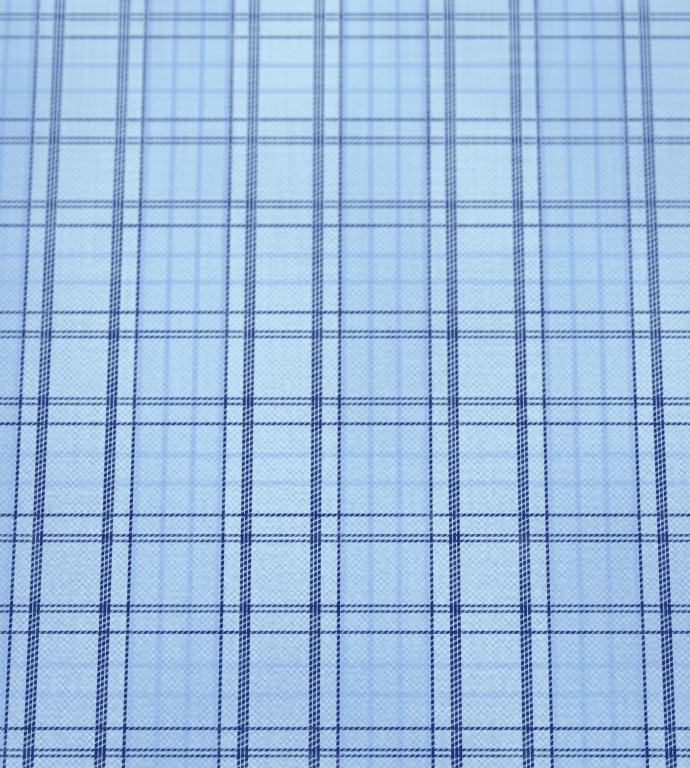
Write a WebGL 1 fragment shader that draws this texture.

```glsl
precision highp float;
// Blue woven check cloth seen at a slight tilt: a mirrored stripe set runs both ways,
// built from dashed navy yarns and pale blue lines over a fine plain weave.
// The far (upper) end recedes in perspective and falls softly out of focus.
uniform vec2 u_resolution;

// Layout: repeats over the canvas, and the tilt of the cloth
const vec2 REPEATS = vec2(3.548, 4.22);
const float TILT = 0.1028;
const float VANISH_X = 0.5406;
const vec2 MIRROR = vec2(0.058, 0.4255);   // centre of the stripe set

// Stripe offsets from the mirror line and half widths, in repeats
const float PALE_AT = 0.069;
const float EDGE_AT = 0.202;
const float THIN_AT = 0.222;
const float THICK_AT = 0.333;
const float WARP_GAP = 0.0185;
const float WEFT_GAP = 0.0135;
const float YARN = 0.0070;
const float PALE_WIDTH = 0.013;

// Weave
const float DASHES = 37.0;
const float THREADS = 33.0;
const float DASH_SLANT = 18.0;
const float FAR_BLUR = 0.016;
const float NEAR_BLUR = 0.0040;

// Colours
const vec3 CLOTH = vec3(0.755, 0.880, 0.955);
const vec3 SHADE = vec3(0.54, 0.66, 0.84);
const vec3 PALE_BLUE = vec3(0.52, 0.69, 0.90);
const vec3 NAVY = vec3(0.12, 0.19, 0.45);
const vec3 HAZY_NAVY = vec3(0.30, 0.39, 0.62);

vec2 hashGradient(vec2 cell) {
  vec2 h = fract(cell * vec2(0.1031, 0.1130));
  h += dot(h, h.yx + 19.19);
  float angle = 6.2832 * fract((h.x + h.y) * h.x * 7.31);
  return vec2(cos(angle), sin(angle));
}

float gradientNoise(vec2 p) {
  vec2 i = floor(p), f = fract(p);
  vec2 w = f * f * f * (f * (f * 6.0 - 15.0) + 10.0);
  float a = dot(hashGradient(i), f);
  float b = dot(hashGradient(i + vec2(1.0, 0.0)), f - vec2(1.0, 0.0));
  float c = dot(hashGradient(i + vec2(0.0, 1.0)), f - vec2(0.0, 1.0));
  float d = dot(hashGradient(i + 1.0), f - 1.0);
  return mix(mix(a, b, w.x), mix(c, d, w.x), w.y);
}

// Soft line of a given half width at distance d
float line(float d, float halfWidth, float blur) {
  return 1.0 - smoothstep(halfWidth - blur, halfWidth + blur, abs(d));
}

// Slanted stitches along a yarn, melting to their mean where out of focus
float dashes(float along, float across, float sharp) {
  float wave = abs(fract(along * DASHES + across * DASH_SLANT) - 0.5);
  float stitch = 1.0 - smoothstep(0.18, 0.44, wave);
  return mix(0.68, 0.30 + 0.70 * stitch, sharp);
}

void main() {
  // Cloth coordinates in repeats
  vec2 uv = gl_FragCoord.xy / u_resolution;
  float near = 1.0 - uv.y;
  float depth = 1.0 + TILT * near;
  vec2 p = vec2(uv.x - VANISH_X, near) * REPEATS / depth;
  vec2 m = abs(fract(p - MIRROR + 0.5) - 0.5);

  // Focus, never finer than a pixel
  float focus = smoothstep(-0.1, 0.7, near);
  float pixel = REPEATS.x / u_resolution.x;
  float blur = max(mix(FAR_BLUR, NEAR_BLUR, focus), 0.6 * pixel);
  float sharp = focus * (1.0 - smoothstep(0.3, 0.7, pixel * DASHES));

  // Ground: broad tone, streaky yarns, and the checkered plain weave
  float broad = gradientNoise(p * 0.9 + 4.3);
  float streak = gradientNoise(p * vec2(40.0, 2.0)) + gradientNoise(p * vec2(2.0, 40.0) + 31.0);
  vec2 turn = p * THREADS * 6.2832;
  float weave = sin(turn.x) * sin(turn.y) * (0.7 + 1.2 * gradientNoise(p * 17.0));
  weave += 0.9 * gradientNoise(p * vec2(35.0, 60.0));
  float side = abs(uv.x - 0.5) * 2.0;
  float tone = 0.12 + 0.24 * broad + 0.10 * streak + 0.18 * side * side
             + 0.26 * smoothstep(0.45, 1.0, near) + 0.30 * weave * sharp;
  vec3 color = mix(CLOTH, SHADE, clamp(tone, 0.0, 1.0));

  // Pale blue panels and lines
  float panel = line(m.x, THIN_AT, 0.03);
  float paleWarp = max(line(m.x - PALE_AT, PALE_WIDTH, 0.011), 0.9 * line(m.x - EDGE_AT, PALE_WIDTH, 0.012));
  float paleWeft = line(m.y - PALE_AT, PALE_WIDTH, 0.010);
  color = mix(color, PALE_BLUE, 0.15 * panel);
  color = mix(color, PALE_BLUE, paleWarp * (0.50 + 0.18 * weave * sharp));
  color = mix(color, PALE_BLUE, paleWeft * (0.38 + 0.18 * weave * sharp));

  // Navy yarns: three in each thick warp stripe, two in each thick weft stripe
  float warp = line(m.x - THIN_AT, YARN, blur);
  float weft = 0.9 * line(m.y - THIN_AT, YARN, blur);
  float weftBand = max(weft, line(m.y - THICK_AT, WEFT_GAP + YARN, blur));
  for (int k = -1; k <= 1; k++) {
    float strand = float(k);
    warp = max(warp, line(m.x - THICK_AT - strand * WARP_GAP, YARN, blur));
    if (k != 0) weft = max(weft, 0.82 * line(m.y - THICK_AT - strand * WEFT_GAP, YARN * 0.9, blur));
  }
  // Warp yarns turn solid where they cross a navy weft
  float warpInk = warp * mix(dashes(p.y, p.x, sharp), 1.0, weftBand);
  float weftInk = weft * dashes(p.x, p.y * 2.0, sharp);
  float ink = max(warpInk, weftInk) * (1.0 + 0.25 * streak);
  color = mix(color, mix(HAZY_NAVY, NAVY, focus), clamp(ink, 0.0, 1.0));

  gl_FragColor = vec4(color, 1.0);
}
```
